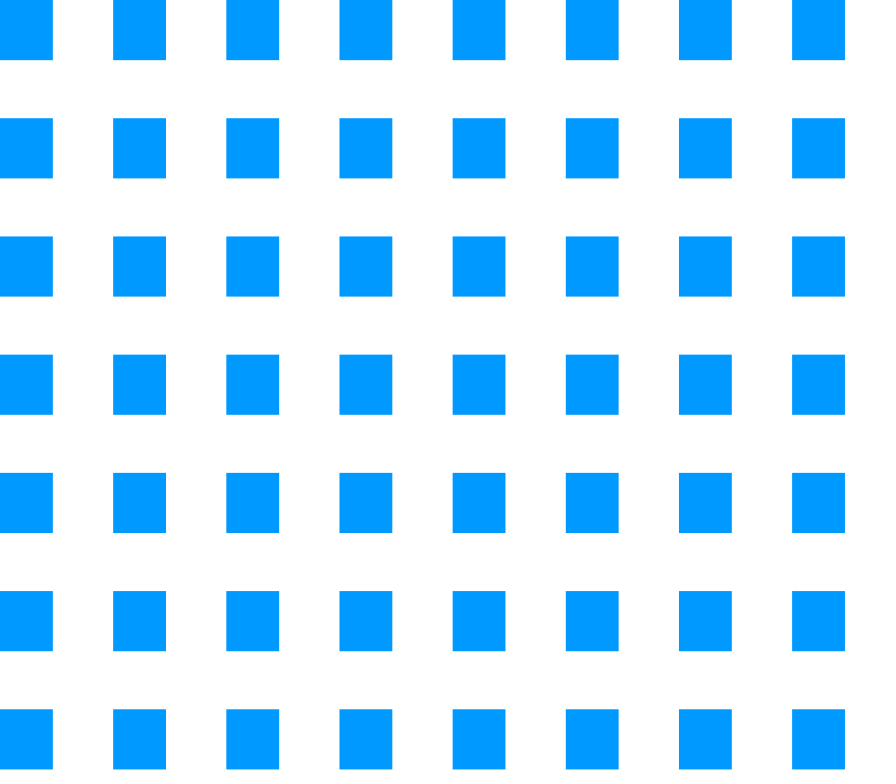
Write a Shadertoy shader that draws this pattern.

```glsl
// Grid of upright blue rectangles on white, aligned to the top left corner.

// Per-axis coverage of the repeated rectangle, smoothed over one pixel.
float rectangleGrid(vec2 gridPos, vec2 fillRatio, vec2 pixelSize) {
    // Offset from the centre of the nearest rectangle, in cells
    vec2 offset = fract(gridPos - 0.5 * fillRatio + 0.5) - 0.5;
    vec2 edge = abs(offset) - 0.5 * fillRatio;
    vec2 coverage = clamp(0.5 - edge / pixelSize, 0.0, 1.0);
    return coverage.x * coverage.y;
}

void mainImage(out vec4 fragColor, in vec2 fragCoord) {
    // Canvas position measured from the top left
    vec2 uv = fragCoord / iResolution.xy;
    uv.y = 1.0 - uv.y;

    // Cells across and down; the last column and row are cut short
    vec2 repeats = vec2(7.918, 6.632);
    float ink = rectangleGrid(uv * repeats, vec2(0.467, 0.509), repeats / iResolution.xy);

    vec3 color = mix(vec3(1.0), vec3(0.0, 0.6, 1.0), ink);
    fragColor = vec4(color, 1.0);
}
```
